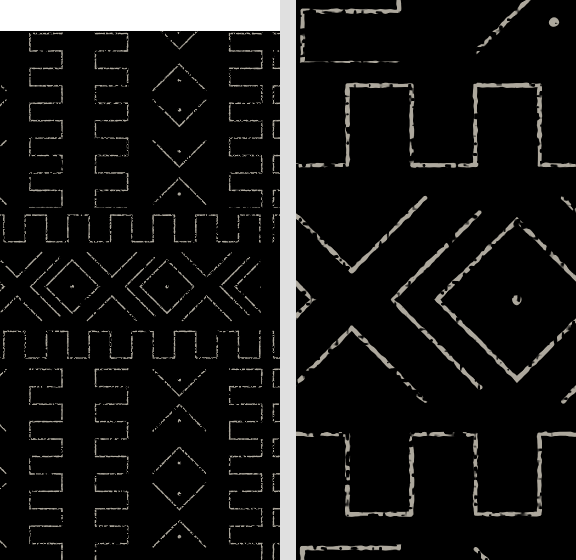
Left, the full canvas; right, a detail of the centre.
Write a Shadertoy shader that draws this pattern.

```glsl
// Mudcloth-style print: pale, worn line work on black below a plain white band.
// Stepped meanders, chevrons and diamonds are distance fields on repeated axes;
// value noise roughens and chips the strokes.

const vec2 CANVAS = vec2(384.0, 768.0);   // design units, y pointing down
const vec3 INK = vec3(0.68, 0.66, 0.615);
const float HALF_STROKE = 0.95;
const float DOT_RADIUS = 2.3;
const float SEAM = 366.0;                 // a shifted strip starts here
const float STRIP_END = 357.5;            // the main panel stops here

float hash(vec2 p) {
    vec3 q = fract(p.xyx * 0.1031);
    q += dot(q, q.yzx + 33.33);
    return fract((q.x + q.y) * q.z);
}

float noise(vec2 p) {
    vec2 cell = floor(p), f = fract(p);
    f = f * f * (3.0 - 2.0 * f);
    float low = mix(hash(cell), hash(cell + vec2(1, 0)), f.x);
    float high = mix(hash(cell + vec2(0, 1)), hash(cell + vec2(1, 1)), f.x);
    return mix(low, high, f.y);
}

// Signed offset from the nearest repeat of a centre
float wrap(float x, float center, float period) {
    x -= center;
    return x - period * round(x / period);
}

float segment(vec2 p, vec2 a, vec2 b) {
    vec2 ab = b - a;
    return length(p - a - ab * clamp(dot(p - a, ab) / dot(ab, ab), 0.0, 1.0));
}

// Two 45 degree arms opening along +y from the apex at zero
float chevron(vec2 p, float reach) {
    return segment(vec2(abs(p.x), p.y), vec2(0.0), vec2(reach));
}

float dotMark(vec2 p) {
    return length(p) - DOT_RADIUS + HALF_STROKE;
}

float clipRange(float d, float x, float start, float end) {
    return max(d, max(start - x, x - end) + HALF_STROKE);
}

// Square wave: x runs across its width, y along it; flip swaps the sides
float meander(vec2 p, float width, float pitch, float flip) {
    float side = width * mod(floor(p.y / pitch) + flip, 2.0);
    float rung = length(vec2(max(abs(p.x - 0.5 * width) - 0.5 * width, 0.0),
                             wrap(p.y, 0.0, pitch)));
    return min(rung, abs(p.x - side));
}

// Mirrored pairs of upright meanders, above and below the middle bands
float uprightMeanders(vec2 p) {
    float x = p.x > SEAM ? p.x - 244.0 : p.x;
    float u = abs(wrap(x, 108.0, 274.0)) - 23.0;
    float upper = meander(vec2(u, p.y - 46.0), 44.0, 23.9, 1.0);
    float lower = meander(vec2(u, p.y - 506.5), 44.0, 23.9, 0.0);
    return min(clipRange(upper, p.y, 44.5, 284.5),
               clipRange(lower, p.y, 505.0, 770.0));
}

// Column of chevrons: each entry is apex height and opening direction
float chevronColumn(vec2 p) {
    const vec2 marks[10] = vec2[10](
        vec2(67, -1), vec2(88, 1), vec2(173, -1), vec2(229, -1), vec2(244, 1),
        vec2(543, -1), vec2(555, 1), vec2(613, 1), vec2(699, -1), vec2(714, 1));
    float x = wrap(p.x, 246.0, 274.0);
    float d = 1e3;
    for (int i = 0; i < 10; i++) {
        vec2 q = vec2(x, (p.y - marks[i].x) * marks[i].y);
        d = min(d, min(chevron(q, 36.0), dotMark(q - vec2(0.0, 22.0))));
    }
    return p.x > SEAM ? 1e3 : d;
}

// Two level meanders mirrored about the middle band
float levelMeanders(vec2 p) {
    float x = p.x > SEAM ? p.x - 340.5 : p.x;
    float d = meander(vec2(98.0 - abs(p.y - 393.0), x - 5.3), 36.5, 29.25, 1.0);
    return p.x > SEAM ? clipRange(d, x, 33.0, 80.0) : clipRange(d, x, -3.0, STRIP_END);
}

// Diamonds, side chevrons and crossing arms between the level meanders
float diamondBand(vec2 p) {
    vec2 q = vec2(wrap(p.x, 99.0, 130.0), p.y - 393.0);
    float d = abs(abs(q.x) + abs(q.y) - 36.5) * 0.7071;
    d = min(d, dotMark(q));
    d = min(d, chevron(vec2(q.y, q.x + 57.0), 40.0));
    vec2 cross = vec2(wrap(p.x, 153.5, 130.0), abs(q.y) - 13.0);
    return clipRange(min(d, chevron(cross, 33.5)), p.x, -3.0, STRIP_END);
}

void mainImage(out vec4 fragColor, in vec2 fragCoord) {
    vec2 uv = fragCoord / iResolution.xy;
    vec2 p = vec2(uv.x, 1.0 - uv.y) * CANVAS;
    float pixel = CANVAS.y / iResolution.y;

    float d = min(min(uprightMeanders(p), chevronColumn(p)),
                  min(levelMeanders(p), diamondBand(p)));

    // Rough stroke edges and patches of chipped ink
    d += 0.7 * (noise(p * 0.45 + 40.0) - 0.5);
    float patchWear = noise(p * 0.07 + 9.0);
    float chip = mix(0.08, 0.58, patchWear);
    float kept = smoothstep(chip - 0.12, chip + 0.12, noise(p * 0.6));
    float stroke = clamp(0.5 + (HALF_STROKE - d) / pixel, 0.0, 1.0);

    vec3 color = INK * stroke * kept;
    float blank = clamp(0.5 + (42.5 - p.y) / pixel, 0.0, 1.0);
    fragColor = vec4(mix(color, vec3(1.0), blank), 1.0);
}
```
